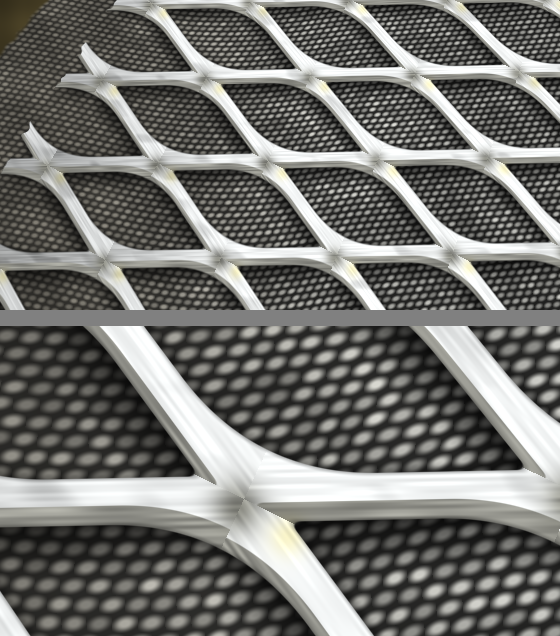
Top, the full canvas; bottom, a detail of the centre.
Write a Shadertoy shader that draws this pattern.

```glsl
float hash(vec2 p) {
    return fract(sin(dot(p, vec2(127.1, 311.7))) * 43758.5453);
}

float noise(vec2 p) {
    vec2 i = floor(p), f = fract(p);
    f = f * f * (3.0 - 2.0 * f);
    return mix(mix(hash(i), hash(i + vec2(1, 0)), f.x),
               mix(hash(i + vec2(0, 1)), hash(i + vec2(1, 1)), f.x), f.y);
}

float smoothMin(float a, float b, float k) {
    float h = max(k - abs(a - b), 0.0) / k;
    return min(a, b) - 0.25 * h * h * k;
}

// Canvas position (y down) to lattice coordinates, joints at the integers
vec2 toLattice(vec2 p) {
    float y = p.y - 0.245 + 0.02 * (p.x - 0.935);
    float v = y / (0.257 + 0.058 * y);
    return vec2((p.x - 0.666 - 0.187 * v - 0.0117 * v * v) / (0.3364 + 0.0187 * v), v);
}

// Staggered woven knots, flatter and browner towards the left
vec3 wovenFloor(vec2 uv, vec2 p) {
    vec2 g = vec2((uv.x + 0.58 * uv.y) * 13.0, uv.y * 15.0);
    float right = smoothstep(0.1, 1.2, p.x);
    g.y += g.x * mix(-0.28, 0.1, right);
    g.x += 0.25 * noise(g * 0.4);
    g.x += 0.5 * mod(floor(g.y), 2.0);
    vec2 k = fract(g) - 0.5;
    k.y += 0.25 * k.x;
    float knot = 1.0 - smoothstep(0.12, 0.58, length(k * vec2(0.95, 1.1)));
    float vary = 0.75 + 0.5 * hash(floor(g));
    float light = mix(0.19, 0.13, right) + knot * vary * mix(0.24, 0.5, right);
    light *= 0.85 + 0.35 * noise(uv * 3.0);
    return light * mix(vec3(1.03, 1.0, 0.92), vec3(1.0, 1.0, 0.97), right);
}

void mainImage(out vec4 fragColor, in vec2 fragCoord) {
    vec2 p = fragCoord / iResolution.y;
    p.y = 1.0 - p.y;
    vec2 uv = toLattice(p);
    vec2 f = fract(uv);
    float aa = 2.2 / iResolution.y;

    // Distance to the strand centres, rounded in the obtuse corners
    float diagonal = 0.8 * min(f.x, 1.0 - f.x);
    float level = 0.78 * min(f.y, 1.0 - f.y);
    bool obtuse = (f.x - 0.5) * (f.y - 0.5) < 0.0;
    float d = smoothMin(diagonal, level, obtuse ? 0.3 : 0.03);
    bool onDiagonal = diagonal < level;
    bool topFace = onDiagonal ? f.x < 0.5 : f.y > 0.5;

    // Ragged cut edge of the sheet
    float inside = uv.x + uv.y + 1.4 + 0.06 * (noise(uv * 14.0) - 0.5);
    float metalMask = 1.0 - smoothstep(-aa, aa, max(d - 0.068, -0.7 * inside));

    // Floor, bare corner and the shadow cast by the sheet
    vec3 col = wovenFloor(uv, p);
    float corner = p.x * 1.15 + p.y + 0.015 * noise(p * 40.0);
    vec3 bare = vec3(0.33, 0.29, 0.17) * (0.6 + 0.5 * noise(p * 12.0));
    col = mix(bare, col, smoothstep(0.17, 0.2, corner));
    float rim = min(0.78 * f.y, 0.8 * (1.0 - f.x));
    float shadow = (1.0 - smoothstep(0.06, 0.25, rim)) * smoothstep(-0.05, 0.35, inside);
    col *= 1.0 - 0.55 * shadow;
    col *= 1.0 - 0.35 * (1.0 - smoothstep(0.065, 0.1, d)) * step(0.0, inside);

    // Brushed top face and darker side face
    vec2 grain = onDiagonal ? vec2(70, 5) : vec2(5, 70);
    float streak = noise(uv * grain);
    float wear = noise(uv * 7.0 + 20.0);
    float reach = smoothstep(0.0, 0.9, p.x);
    float top = onDiagonal ? mix(0.83, 0.98, reach) : mix(0.64, 0.97, reach);
    top += 0.14 * (streak - 0.45) - 0.12 * smoothstep(0.6, 0.95, wear);
    float side = 0.42 + 0.2 * streak + 0.12 * wear;
    float sideAmount = topFace ? 0.0 : smoothstep(-aa, aa, d - (onDiagonal ? 0.035 : 0.012));
    vec3 metal = mix(top * vec3(0.99, 1.0, 1.0), side * vec3(1.0, 1.0, 0.95), sideAmount);
    metal *= 1.0 - 0.3 * smoothstep(0.055, 0.07, d);

    // Dull joints with a warm glint below each one
    vec2 n = uv - floor(uv + 0.5);
    vec2 q = vec2(n.x + 0.58 * n.y, 0.78 * n.y);
    vec2 j = q - vec2(-0.02, 0.025);
    float joint = exp(-dot(j, j) / 0.006);
    metal = mix(metal, vec3(0.47, 0.47, 0.43) * (0.75 + 0.5 * streak), 0.85 * joint);
    vec2 w = q - vec2(0.13, 0.11);
    metal *= mix(vec3(1), vec3(1.0, 0.97, 0.8), exp(-dot(w, w) / 0.003));

    col = mix(col, metal, metalMask);
    fragColor = vec4(clamp(col, 0.0, 1.0), 1.0);
}
```
